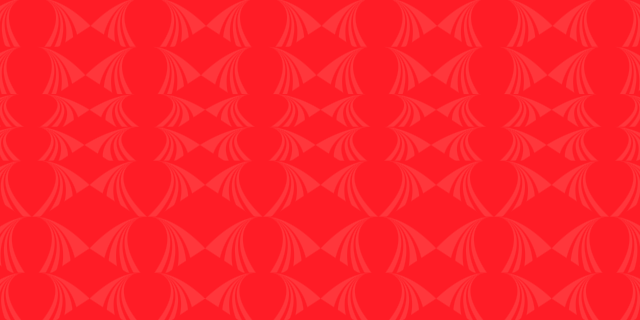
Give the GLSL for this pattern, as a Shadertoy shader.

```glsl
// Antialiased inside test: d is positive inside
float fill(float d) {
    return clamp(0.5 + d / max(fwidth(d), 1e-5), 0.0, 1.0);
}

// Curve leaving the wing tip; rank 0 hugs the round gap, rank 1 meets the knot
float ribCurve(float drop, float rank) {
    return pow(drop, 0.55) * (mix(0.92, 1.55, rank) - mix(1.04, 0.0, rank) * drop);
}

// Four curved ribs, as the alternating sum of their eight edges
float wingRibs(float inward, float drop) {
    float ranks[8] = float[8](1.0, 0.54, 0.45, 0.31, 0.235, 0.155, 0.095, 0.0);
    float cover = 0.0, flip = 1.0;
    for (int i = 0; i < 8; i++) {
        cover += flip * fill(ribCurve(drop, ranks[i]) - inward);
        flip = -flip;
    }
    return clamp(cover, 0.0, 1.0);
}

// One row of mirrored wings; row = tip height, knot depth, wing span, knot shift
float wingRow(vec2 p, vec4 row, float bottom) {
    float x = mod(p.x - 0.280 - row.w + 0.1805, 0.361) - 0.1805;
    float y = p.y - row.x;
    float span = row.z - 0.5 * sign(x) * row.w;
    float inward = 1.0 - abs(x) / span;
    float drop = max(0.45 * y / row.y, 1e-4);

    float cover = wingRibs(inward, drop);
    cover *= fill(row.y + 0.65 * abs(x) - y);       // slanted lower hem
    return cover * fill(y) * fill(bottom - p.y);    // row limits
}

void mainImage(out vec4 fragColor, in vec2 fragCoord) {
    vec2 p = fragCoord / iResolution.y;
    p.y = 1.0 - p.y;

    // Rows of uneven height, from the top down
    vec4 rows[8] = vec4[8](
        vec4(-0.005, 0.086, 0.156, 0.003),
        vec4(0.146, 0.089, 0.160, -0.013),
        vec4(0.294, 0.049, 0.146, 0.0),
        vec4(0.396, 0.057, 0.160, -0.016),
        vec4(0.502, 0.076, 0.154, 0.0),
        vec4(0.677, 0.099, 0.172, 0.0),
        vec4(0.852, 0.081, 0.156, 0.0),
        vec4(1.01, 0.08, 0.15, 0.0));

    float wings = 0.0;
    for (int i = 0; i < 7; i++)
        wings = max(wings, wingRow(p, rows[i], rows[i + 1].x));

    fragColor = vec4(mix(vec3(1.0, 0.11, 0.15), vec3(1.0, 0.21, 0.23), wings), 1.0);
}
```
